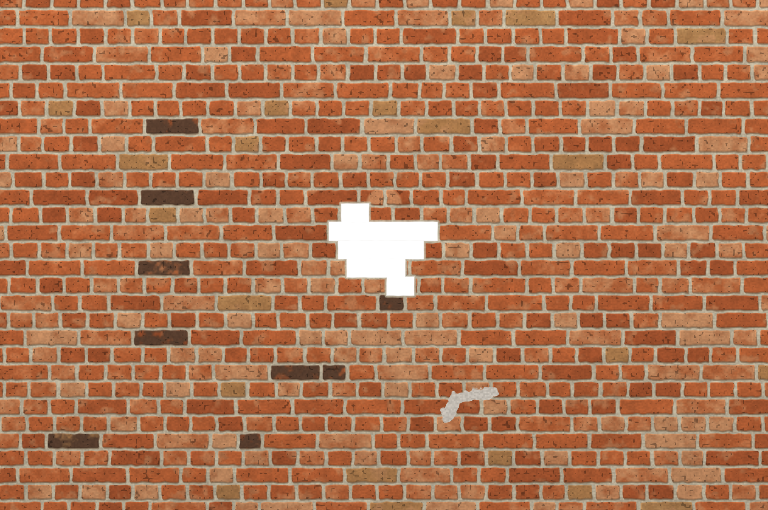
Reproduce this texture procedurally as a WebGL 2 fragment shader.

```glsl
#version 300 es
precision highp float;
uniform vec2 u_resolution;
out vec4 fragColor;

// Layout, in units of the canvas height
const float ASPECT = 1.5, HEADER = 0.05303, ROW_PITCH = 0.0351, FIRST_ROW = 0.035;
const vec2 ROW_RATE = vec2(28.04, 1.075), JOINT = vec2(0.0036, 0.0032);
const float CORNER = 0.003, WOBBLE = 0.0026, JITTER = 0.16;
const float SPLIT_EVEN = 0.2, SPLIT_ODD = 0.93;
const float HOLE_TOP = 0.4, HOLE_STEP = 0.0358, RIM = 0.0035;
// Left and right ends of each course of the hole, top down
const vec2 HOLE[5] = vec2[5](vec2(0.666, 0.721), vec2(0.642, 0.855),
    vec2(0.660, 0.828), vec2(0.677, 0.792), vec2(0.755, 0.809));
// A point inside each sooty brick
const vec2 SOOT[9] = vec2[9](vec2(0.79, 0.594), vec2(0.36, 0.662), vec2(0.674, 0.731),
    vec2(0.576, 0.731), vec2(0.377, 0.247), vec2(0.273, 0.522),
    vec2(0.478, 0.864), vec2(0.166, 0.869), vec2(0.293, 0.371));
const vec3 BRICK = vec3(0.69, 0.365, 0.205), BRICK_DEEP = vec3(0.61, 0.31, 0.175);
const vec3 BRICK_PALE = vec3(0.73, 0.52, 0.365), BRICK_OCHRE = vec3(0.64, 0.49, 0.31);
const vec3 SOOT_COLOR = vec3(0.34, 0.24, 0.18), SHADOW = vec3(0.42, 0.33, 0.24);
const vec3 MORTAR = vec3(0.70, 0.66, 0.575), PLASTER = vec3(0.80, 0.77, 0.73);
const vec3 OPENING = vec3(1.0);

float hash(vec2 p) { return fract(sin(dot(p, vec2(127.1, 311.7))) * 43758.5453); }

float noise(vec2 p) {
    vec2 i = floor(p), f = fract(p);
    f = f * f * (3.0 - 2.0 * f);
    return mix(mix(hash(i), hash(i + vec2(1, 0)), f.x),
               mix(hash(i + vec2(0, 1)), hash(i + vec2(1, 1)), f.x), f.y);
}

float fbm(vec2 p) {
    return 0.55 * noise(p) + 0.3 * noise(p * 2.1 + 7.3) + 0.15 * noise(p * 4.3 + 3.1);
}

float box(vec2 p, vec2 extent) {
    vec2 d = abs(p) - extent;
    return length(max(d, 0.0)) + min(max(d.x, d.y), 0.0);
}

float segment(vec2 p, vec2 a, vec2 b) {
    vec2 e = b - a;
    return length(p - a - e * clamp(dot(p - a, e) / dot(e, e), 0.0, 1.0));
}

// Brick under q: xy = offset from its centre, z = length in headers; id = column, row
vec3 brickCell(vec2 q, out vec2 id) {
    float t = q.y - FIRST_ROW;
    float course = t * (ROW_RATE.x + ROW_RATE.y * t);
    float row = floor(course + 0.5), odd = mod(row, 2.0);
    float u = q.x / HEADER - 0.2 + 0.036 * (row - 10.0) - 0.32 * odd;
    u += JITTER * (noise(vec2(u * 0.8, row * 7.0)) - 0.5);
    float parity = mod(floor(row * 0.5), 2.0);
    float start = floor((u - parity) * 0.5) * 2.0 + parity, len = 2.0;
    if (hash(vec2(start, row) + 0.5) < mix(SPLIT_EVEN, SPLIT_ODD, odd)) {
        len = 1.0;
        start += step(start + 1.0, u);
    }
    id = vec2(start, row);
    return vec3((u - start - 0.5 * len) * HEADER, (course - row) * ROW_PITCH, len);
}

float brickDistance(vec3 cell) {
    vec2 extent = 0.5 * vec2(cell.z * HEADER, ROW_PITCH) - JOINT;
    return box(cell.xy, extent - CORNER) - CORNER;
}

float holeDistance(vec2 q) {
    float d = 1.0;
    for (int i = 0; i < 5; i++) {
        vec2 c = vec2(0.5 * (HOLE[i].x + HOLE[i].y), HOLE_TOP + (float(i) + 0.5) * HOLE_STEP);
        d = min(d, box(q - c, vec2(0.5 * (HOLE[i].y - HOLE[i].x), 0.53 * HOLE_STEP)));
    }
    return d;
}

// Fired clay: a tint per brick, stains, soot and a pale arch above the hole
vec3 clayColor(vec2 q, vec2 id, float blotch) {
    float tint = hash(id + 3.7);
    vec3 clay = mix(BRICK_DEEP, BRICK, smoothstep(0.0, 0.5, tint));
    clay = mix(clay, BRICK_PALE, smoothstep(0.6, 1.0, tint + 0.4 * (blotch - 0.5)));
    clay = mix(clay, BRICK_OCHRE, 0.8 * step(0.95, hash(id + 9.1)));
    clay = mix(clay, BRICK_PALE, 0.55 * smoothstep(0.58, 0.8, fbm(q * 38.0 + 17.0)));
    for (int i = 0; i < 9; i++) {
        vec2 sootId;
        brickCell(SOOT[i], sootId);
        float same = 1.0 - step(0.5, distance(id, sootId));
        clay = mix(clay, SOOT_COLOR, same * smoothstep(0.2, 0.6, blotch + 0.12));
    }
    float arch = 1.0 - smoothstep(0.032, 0.038, length(q - vec2(0.75, 0.402)));
    return mix(clay, BRICK_PALE * 1.06, 0.75 * arch * step(q.y, HOLE_TOP));
}

void main() {
    vec2 q = gl_FragCoord.xy / u_resolution * vec2(ASPECT, 1.0);
    q.y = 1.0 - q.y;
    float aa = 0.8 / u_resolution.y, grain = noise(q * 330.0), blotch = fbm(q * 55.0);
    vec2 rough = q + WOBBLE * (vec2(noise(q * 90.0), noise(q * 90.0 + 31.0)) - 0.5);
    vec2 id, shadowId;
    vec3 cell = brickCell(rough, id);
    float d = brickDistance(cell);
    float shade = brickDistance(brickCell(rough - vec2(0.0012, 0.0028), shadowId));
    // Brick relief: pits, lit upper edge, dark lower edge
    vec3 clay = clayColor(q, id, blotch) * (0.9 + 0.2 * blotch + 0.12 * (grain - 0.5));
    clay *= 1.0 - 0.3 * smoothstep(0.78, 0.92, noise(q * 210.0 + 5.0));
    clay *= 1.0 - 0.16 * smoothstep(-0.0035, 0.0, d) * sign(cell.y);
    // Mortar with the shadow under each brick
    vec3 mortar = MORTAR * (0.84 + 0.22 * blotch + 0.16 * grain);
    vec3 joint = mix(mortar, SHADOW, 0.6 * (1.0 - smoothstep(-0.002, 0.001, shade)));
    vec3 color = mix(clay, joint, smoothstep(-aa, aa, d));
    // Plaster remnant
    vec2 bend = vec2(0.892, 0.781);
    float smear = min(segment(q, vec2(0.876, 0.812), bend), segment(q, bend, vec2(0.958, 0.769)));
    smear += 0.022 * (fbm(q * 60.0 + 2.0) - 0.5) - 0.012;
    color = mix(PLASTER * (0.9 + 0.16 * grain), color, smoothstep(-aa, aa, smear));
    // Wall light, then the opening with its mortar rim
    color *= 1.05 - 0.1 * q.y;
    float hole = holeDistance(q + 0.3 * (rough - q));
    color = mix(color, mortar, 0.85 * (1.0 - smoothstep(RIM - aa, RIM + aa, hole)));
    fragColor = vec4(mix(OPENING, color, smoothstep(-aa, aa, hole)), 1.0);
}
```
